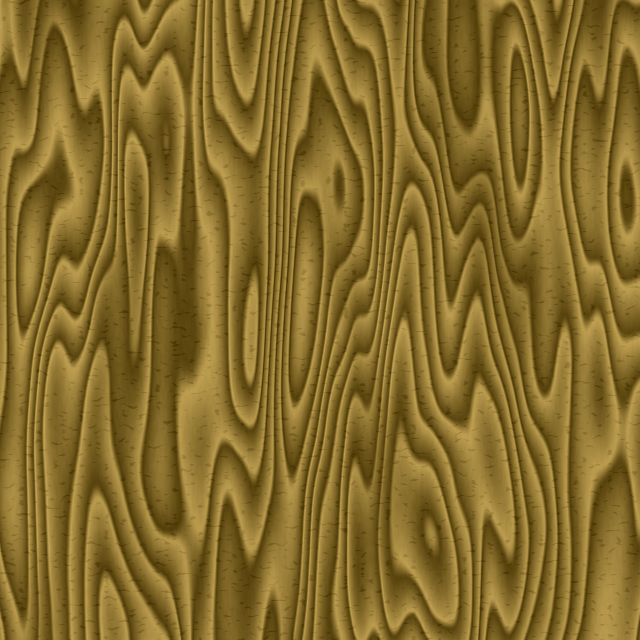
A Shadertoy shader for this texture:

```glsl
// Draws olive-gold wood: tall flowing growth rings with pores, smudges and grey knots.

const vec3 DARK_WOOD  = vec3(0.33, 0.25, 0.04);
const vec3 LIGHT_WOOD = vec3(0.72, 0.60, 0.30);
const vec3 GREY_WOOD  = vec3(0.62, 0.55, 0.36);
const vec3 RUST       = vec3(0.66, 0.40, 0.13);

const vec2 FIGURE_SCALE = vec2(6.5, 1.25);   // main tongues of the grain
const vec2 DETAIL_SCALE = vec2(17.0, 2.6);   // smaller splits
const vec2 BROAD_SCALE  = vec2(2.6, 0.3);    // dense and open zones
const vec2 RIPPLE_SCALE = vec2(19.0, 6.0);   // wavy ring edges
const vec2 SMUDGE_SCALE = vec2(8.0, 2.2);
const vec2 PORE_SCALE   = vec2(75.0, 190.0);

const float RING_COUNT  = 8.0;
const float RIPPLE      = 0.045;
const float SWAY        = 0.022;
const float RELIEF      = 0.24;
const float RELIEF_STEP = 0.0014;
const float SMUDGE      = 0.40;
const float PORE_DEPTH  = 0.22;
const float KNOT_LEVEL  = 0.58;

vec2 hash22(vec2 p) {
    vec3 q = fract(p.xyx * vec3(0.1031, 0.1030, 0.0973));
    q += dot(q, q.yzx + 33.33);
    return fract((q.xx + q.yz) * q.zy);
}

float cornerSlope(vec2 cell, vec2 offset) {
    return dot(normalize(hash22(cell) - 0.4999), offset);
}

// Gradient noise, roughly -0.7 to 0.7
float noise(vec2 p) {
    vec2 i = floor(p), f = p - i;
    vec2 u = f * f * f * (f * (f * 6.0 - 15.0) + 10.0);
    vec2 e = vec2(1.0, 0.0);
    float low  = mix(cornerSlope(i, f), cornerSlope(i + e, f - e), u.x);
    float high = mix(cornerSlope(i + e.yx, f - e.yx), cornerSlope(i + 1.0, f - 1.0), u.x);
    return mix(low, high, u.y);
}

// Height whose contours are the growth rings
float growth(vec2 p) {
    p.y += RIPPLE * noise(p * RIPPLE_SCALE + 31.0);
    p.x += SWAY * noise(p * vec2(9.0, 2.2) + 57.0);
    return noise(p * FIGURE_SCALE + 11.3)
         + 0.32 * noise(p * DETAIL_SCALE + 73.7)
         + 0.75 * noise(p * BROAD_SCALE + 5.4);
}

// Slow rise to the light wood, then a quick fall into the dark line
float ringTone(float height, float blur) {
    float t = fract(height * RING_COUNT);
    float fall = 1.0 - smoothstep(0.78 - 0.3 * blur, 1.0, t);
    return mix(min(t / 0.8, 1.0) * fall, 0.48, smoothstep(0.3, 0.9, blur));
}

void mainImage(out vec4 fragColor, in vec2 fragCoord) {
    vec2 p = fragCoord / iResolution.y;
    vec2 side = vec2(RELIEF_STEP, 0.0);

    // Rings, with side light on their edges
    float height = growth(p);
    float blur = fwidth(height) * RING_COUNT;
    float left = ringTone(growth(p - side), blur);
    float right = ringTone(growth(p + side), blur);
    float tone = ringTone(height, blur) + RELIEF * (right - left);

    // Soft dark smudges and a gentle drift of brightness
    float smudge = smoothstep(0.12, 0.5, noise(p * SMUDGE_SCALE + 91.0));
    tone *= 1.0 - SMUDGE * smudge;
    tone += 0.12 * noise(p * vec2(5.0, 3.0) + 17.0) + 0.04;

    // Short pores and fine fibre
    vec2 porePoint = p * PORE_SCALE;
    porePoint.y += 1.2 * noise(p * 60.0);
    tone -= PORE_DEPTH * smoothstep(0.22, 0.48, noise(porePoint + 43.0));
    tone += 0.07 * noise(p * vec2(210.0, 60.0) + 29.0);

    // Grey knots with a rusty rim
    vec3 color = mix(DARK_WOOD, LIGHT_WOOD, clamp(tone, -0.08, 1.08));
    float knot = smoothstep(KNOT_LEVEL, KNOT_LEVEL + 0.08, height);
    float rimOffset = (height - KNOT_LEVEL) / 0.018;
    float rim = exp(-rimOffset * rimOffset);
    color = mix(color, GREY_WOOD * (0.65 + 0.4 * tone), 0.6 * knot);
    color = mix(color, RUST * (0.6 + 0.5 * tone), 0.5 * rim);

    fragColor = vec4(color, 1.0);
}
```
